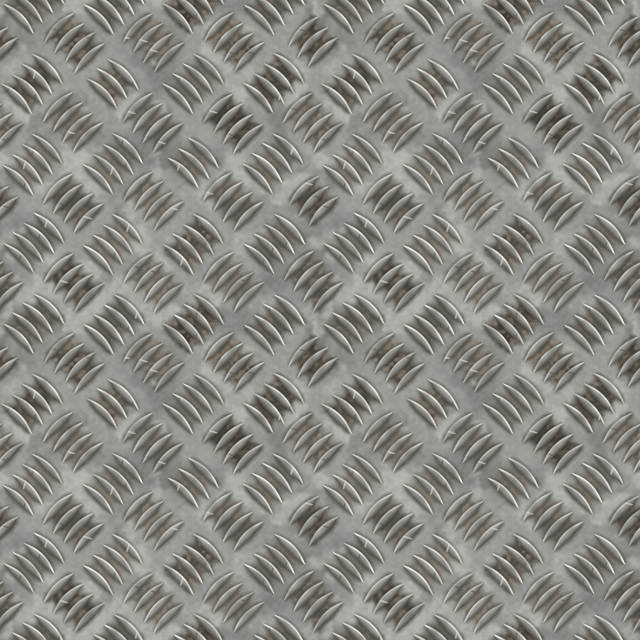
A WebGL 2 fragment shader for this texture:

```glsl
#version 300 es
precision highp float;
// Worn steel tread plate: two interleaved grids of raised lens-shaped bars,
// turned at right angles to each other, with brown grime caught between them.
// Wear comes from wrapping value noise and a hash per group of bars.
uniform vec2 u_resolution;
out vec4 fragColor;

const float REPEATS = 8.0;      // groups of each direction across the canvas
const float WEAR_PERIOD = 4.0;  // groups before the wear repeats
const float BAR_HALF = 0.275;   // half length of a bar, in cells
const float BAR_STEP = 0.178;   // spacing of bars within a group
const vec3 STEEL_DARK = vec3(0.50, 0.50, 0.485);
const vec3 STEEL_MID = vec3(0.605, 0.61, 0.59);
const vec3 STEEL_PALE = vec3(0.72, 0.73, 0.705);
const vec3 BAR_SHADE = vec3(0.34, 0.335, 0.315);
const vec3 BAR_FACE = vec3(0.57, 0.57, 0.55);
const vec3 GLINT = vec3(0.90, 0.90, 0.88);
const vec3 GRIME = vec3(0.34, 0.32, 0.29);
const vec3 RUST = vec3(0.56, 0.50, 0.42);

float hash(vec2 p) {
  return fract(sin(dot(p, vec2(127.1, 311.7))) * 43758.55);
}

// Value noise whose lattice wraps after the wear period.
float noise(vec2 p, float freq) {
  p *= freq;
  float period = WEAR_PERIOD * freq;
  vec2 i = floor(p), f = fract(p);
  f = f * f * (3.0 - 2.0 * f);
  float a = hash(mod(i, period));
  float b = hash(mod(i + vec2(1, 0), period));
  float c = hash(mod(i + vec2(0, 1), period));
  float d = hash(mod(i + vec2(1, 1), period));
  return mix(mix(a, b, f.x), mix(c, d, f.x), f.y);
}

float fbm(vec2 p, float freq) {
  float sum = 0.0, gain = 0.5;
  for (int i = 0; i < 4; i++) {
    sum += gain * noise(p, freq);
    freq *= 2.0;
    gain *= 0.5;
  }
  return sum / 0.9375;
}

float boxDistance(vec2 q, vec2 halfSize) {
  vec2 d = abs(q) - halfSize;
  return length(max(d, 0.0)) + min(max(d.x, d.y), 0.0);
}

// Flat metal with soft stains, pale scuffed patches and fine grain.
vec3 plate(vec2 p) {
  vec3 col = mix(STEEL_DARK, STEEL_MID, smoothstep(0.2, 0.55, fbm(p, 2.0)));
  float scuff = smoothstep(0.5, 0.68, fbm(p + 1.7, 3.0));
  col = mix(col, STEEL_PALE, scuff * (0.4 + 0.5 * noise(p, 14.0)));
  return col + 0.05 * (noise(p, 24.0) - 0.5);
}

// Lens-shaped bar along x, bowed towards +y: shadow, face, glint and nicks.
vec3 addBar(vec3 col, vec2 q, float seed, float shine, float wear, float aa) {
  float taper = 1.0 - q.x * q.x / (BAR_HALF * BAR_HALF);
  float top = 0.068 * taper, bottom = -0.034 * taper;
  float d = max(q.y - top, bottom - q.y);
  float shadow = smoothstep(0.05, 0.0, d) * smoothstep(-0.05, 0.25, taper);
  col *= 1.0 - 0.22 * shadow;
  float height = clamp((q.y - bottom) / max(top - bottom, 0.001), 0.0, 1.0);
  vec3 face = mix(BAR_SHADE, BAR_FACE, smoothstep(0.0, 0.65, height));
  face *= 0.9 + 0.22 * wear - 0.14 * smoothstep(0.6, 0.85, height);
  float nick = abs(q.x + 0.5 * q.y - (seed - 0.5) * 0.4);
  float nickMask = smoothstep(0.010 + aa, 0.0, nick) * step(0.45, fract(seed * 7.3));
  face = mix(face, mix(GRIME, GLINT, step(0.7, fract(seed * 13.7))), 0.6 * nickMask);
  float rim = smoothstep(0.012 + aa, 0.003, abs(top - q.y - 0.010));
  face = mix(face, GLINT, rim * shine * (0.55 + 0.6 * wear));
  return mix(col, face, smoothstep(0.7 * aa, -0.7 * aa, d));
}

// One grid of bar groups; axis is the direction the bars run in.
vec3 addGroups(vec3 col, vec2 p, vec2 centre, vec2 axis, float shine, float aa) {
  vec2 cell = floor(p - centre + 0.5);
  vec2 q = p - centre - cell;
  vec2 id = mod(cell, WEAR_PERIOD) + 17.0 * centre;
  q = vec2(dot(q, axis), dot(q, vec2(-axis.y, axis.x)));
  q += 0.025 * (vec2(hash(id + 2.3), hash(id + 5.1)) - 0.5);
  float count = hash(id + 8.7) < 0.22 ? 3.0 : 4.0;
  float dirtiness = hash(id + 3.9);

  // Grime between the bars, fading unevenly into the plate.
  float ragged = 0.11 * (fbm(p, 5.0) - 0.5);
  float spread = boxDistance(q, vec2(0.18, 0.072 * count)) + ragged;
  float grime = smoothstep(0.075, -0.07, spread) * (0.62 + 0.38 * dirtiness);
  float rust = smoothstep(0.42, 0.8, noise(p, 20.0)) * hash(id + 6.2);
  rust += 0.35 * smoothstep(0.45, 0.7, noise(p, 6.0));
  vec3 dirt = mix(GRIME * (1.12 - 0.3 * dirtiness), RUST, min(rust, 0.8));
  col = mix(col, dirt, grime);

  float wear = noise(p, 9.0);
  for (float i = 0.0; i < count; i++) {
    float seed = hash(id + i * 1.37);
    vec2 offset = vec2(0.03 * (seed - 0.5), (i - 0.5 * (count - 1.0)) * BAR_STEP);
    col = addBar(col, q - offset, seed, shine, wear, aa);
  }
  return col;
}

void main() {
  vec2 p = gl_FragCoord.xy / u_resolution * REPEATS;
  float aa = REPEATS / min(u_resolution.x, u_resolution.y);
  vec3 col = plate(p);
  col = addGroups(col, p, vec2(0.42, 0.95), vec2(1, -1) * sqrt(0.5), 1.0, aa);
  col = addGroups(col, p, vec2(0.92, 0.47), vec2(1, 1) * sqrt(0.5), 0.62, aa);
  fragColor = vec4(clamp(col, 0.0, 1.0), 1.0);
}
```
